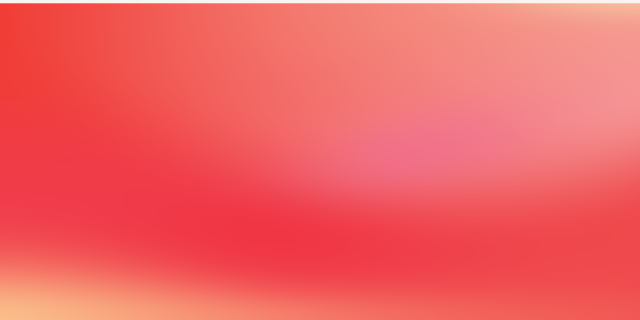
A Shadertoy shader for this background:

```glsl
// A soft mesh gradient: crimson below, coral spreading to the upper right,
// with pink, peach and deep red glows and a thin pale strip along the top.
// Each layer is a smooth mask over unit canvas coordinates, blended in turn.

#define CRIMSON  vec3(0.940, 0.232, 0.292)
#define DEEP_RED vec3(0.940, 0.200, 0.260)
#define WARM_RED vec3(0.940, 0.240, 0.212)
#define CORAL    vec3(0.960, 0.580, 0.580)
#define PINK     vec3(0.940, 0.435, 0.565)
#define PEACH    vec3(0.980, 0.740, 0.540)
#define PALE     vec3(0.970, 0.960, 0.950)
#define CORAL_SOFTNESS 0.20
#define STRIP_HEIGHT   0.0105

// Elliptical Gaussian glow; slope shears it upward to the right.
float glow(vec2 p, vec2 center, vec2 radius, float slope) {
    vec2 d = p - center;
    d.y -= slope * d.x;
    d /= radius;
    return exp(-dot(d, d));
}

void mainImage(out vec4 fragColor, in vec2 fragCoord) {
    vec2 p = fragCoord / iResolution.xy;

    // Red ground: warm at the upper left, muted toward the right
    vec3 color = mix(CRIMSON, vec3(0.937, 0.285, 0.300), smoothstep(0.4, 1.0, p.x));
    float warmth = smoothstep(0.35, 0.9, p.y) * (1.0 - smoothstep(0.0, 0.5, p.x));
    color = mix(color, WARM_RED, warmth);

    // Coral field above a curved, blurred boundary
    float boundary = 0.41 + 0.9 * (p.x - 0.68) * (p.x - 0.68);
    float field = smoothstep(boundary - CORAL_SOFTNESS, boundary + CORAL_SOFTNESS, p.y);
    vec3 coral = mix(WARM_RED, CORAL, 1.0 - pow(1.0 - p.x, 1.3));
    color = mix(color, coral, field);

    // Local glows
    color = mix(color, PINK, 0.75 * glow(p, vec2(0.66, 0.53), vec2(0.18, 0.12), 0.35));
    color = mix(color, DEEP_RED, 0.7 * glow(p, vec2(0.41, 0.27), vec2(0.18, 0.12), -0.2));

    // Peach light along the top and in the upper right corner
    float topLight = 0.24 * smoothstep(0.65, 1.0, p.y) * smoothstep(0.1, 0.6, p.x);
    color = mix(color, vec3(0.96, 0.66, 0.48), topLight);
    float corner = glow(p, vec2(1.0), vec2(0.20, 0.06), 0.0);
    color = mix(color, vec3(0.975, 0.76, 0.63), 0.8 * corner);

    // Peach light rising from the lower left edge
    float rise = mix(0.18, 0.10, smoothstep(0.0, 0.5, p.x));
    float strength = exp(-2.0 * pow(p.x, 1.4));
    color = mix(color, PEACH, strength * exp(-p.y * p.y / (rise * rise)));

    // Pale strip with a smoothed edge
    float pixel = 1.0 / iResolution.y;
    float edge = 1.0 - STRIP_HEIGHT;
    color = mix(color, PALE, smoothstep(edge - 0.5 * pixel, edge + 0.5 * pixel, p.y));

    fragColor = vec4(color, 1.0);
}
```
